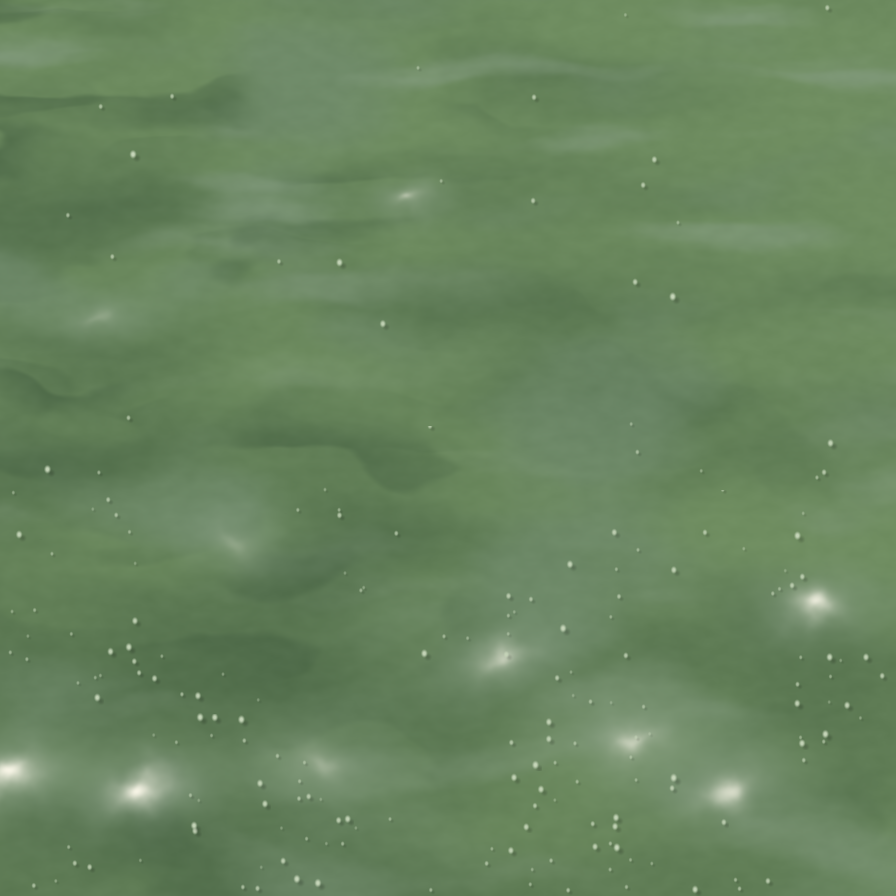
Write a three.js fragment shader that draws this texture.

```glsl
// Murky green water seen at a slant: warped gradient noise, squeezed towards
// the top, gives smooth swells, pale sky sheen and a few patches with one edge.
// Blurred sun glints, soft hazes and tiny floating specks are scattered over it.
varying vec2 vUv;

const vec3 DEEP = vec3(0.312, 0.422, 0.290);
const vec3 OLIVE = vec3(0.432, 0.550, 0.375);
const vec3 SHEEN = vec3(0.440, 0.545, 0.425);
const vec3 PALE = vec3(0.525, 0.615, 0.515);
const vec3 SUN = vec3(0.990, 0.975, 0.920);
const vec3 SPECK = vec3(0.780, 0.840, 0.730);
const float SWELL_CONTRAST = 1.05;
const float EDGE_WIDTH = 0.07;
const float GLINT_COUNT = 10.0;
const float SPECK_SHARE = 0.36;
const float GRAIN = 0.022;

vec2 hash2(vec2 p) {
  vec3 h = fract(p.xyx * vec3(0.1031, 0.1030, 0.0973));
  h += dot(h, h.yzx + 33.33);
  return fract((h.xx + h.yz) * h.zy);
}

float gradientDot(vec2 cell, vec2 offset) {
  float angle = 6.2832 * hash2(cell + 71.0).x;
  return dot(vec2(cos(angle), sin(angle)), offset);
}

float gradientNoise(vec2 p) {
  vec2 i = floor(p), f = fract(p);
  vec2 u = f * f * f * (f * (f * 6.0 - 15.0) + 10.0);
  vec2 e = vec2(1.0, 0.0);
  float low = mix(gradientDot(i, f), gradientDot(i + e, f - e), u.x);
  float high = mix(gradientDot(i + e.yx, f - e.yx), gradientDot(i + 1.0, f - 1.0), u.x);
  return mix(low, high, u.y);
}

float fbm(vec2 p) {
  float sum = 0.0, gain = 0.68;
  for (int i = 0; i < 4; i++) {
    sum += gain * gradientNoise(p);
    p = mat2(1.8, 0.6, -0.6, 1.8) * p + 17.3;
    gain *= 0.38;
  }
  return sum;
}

// Patch that starts at an edge and fades away inside; the mask breaks it up.
float edgedPatch(vec2 p) {
  float n = fbm(p);
  float mask = smoothstep(-0.10, 0.25, gradientNoise(p * 0.9 + 31.0));
  return mask * smoothstep(0.0, EDGE_WIDTH, n) * (1.0 - smoothstep(EDGE_WIDTH, 0.40, n));
}

vec3 waterColour(vec2 uv) {
  // Squeeze distant waves, then bend them
  vec2 plane = vec2((uv.x - 0.5) * (1.0 + 0.3 * uv.y), uv.y * (1.0 + 0.6 * uv.y));
  plane += 0.08 * vec2(fbm(plane * 3.5 + 3.0), fbm(plane * 3.5 + 41.0));

  // Swells, darker at the lower left
  float swell = fbm(plane * vec2(2.6, 5.0) + 8.0);
  float tilt = 0.46 * (uv.y - 0.5) + 0.32 * (uv.x - 0.5);
  float light = 0.63 + tilt + SWELL_CONTRAST * swell;

  // Sparse patches gather towards the left
  float leftness = 1.0 - 0.8 * smoothstep(0.15, 0.70, uv.x);
  light -= 0.55 * leftness * edgedPatch(plane * vec2(3.2, 5.0) + 23.0);
  light += 0.25 * leftness * edgedPatch(plane * vec2(3.0, 6.0) + 57.0);
  vec3 colour = mix(DEEP, OLIVE, smoothstep(-0.25, 1.2, light) * 1.03);

  // Reflected sky: wide veils, then pale streaks that thin out far away
  float veil = smoothstep(-0.04, 0.38, fbm(plane * vec2(2.8, 4.5) + 90.0) - 0.10 * tilt);
  colour = mix(colour, SHEEN, 0.75 * veil);
  float streak = smoothstep(0.08, 0.40, fbm(plane * vec2(2.4, 8.0) + 130.0));
  return mix(colour, PALE, streak * mix(0.40, 0.62, smoothstep(0.5, 1.0, uv.y)));
}

vec3 addGlints(vec3 colour, vec2 uv) {
  vec2 wobble = 0.022 * vec2(fbm(uv * 20.0), fbm(uv * 20.0 + 50.0));
  for (float i = 0.0; i < GLINT_COUNT; i++) {
    vec2 centre = vec2(fract(0.16 + 0.55 * i), 0.12 + 0.74 * pow(fract(0.10 + 0.31 * i), 3.0));
    float power = 1.0 - 0.75 * fract(0.43 * i);
    float size = mix(1.0, 0.55, smoothstep(0.12, 0.65, centre.y));
    vec2 d = (uv + wobble - centre) / size;
    d.x += 1.2 * (hash2(vec2(i, 5.0)).x - 0.5) * d.y;
    float halo = exp(-dot(d, d / vec2(0.0060, 0.0017)));
    float glow = exp(-dot(d, d / vec2(0.00075, 0.00040)));
    float core = exp(-dot(d, d / vec2(0.00016, 0.00010)));
    colour = mix(colour, PALE, 0.70 * halo * sqrt(power));
    colour = mix(colour, SUN, 0.55 * glow * power * power);
    colour = mix(colour, SUN, 0.90 * core * power * power);
  }
  return colour;
}

// Bright specks, each with a faint dark dot beside it.
vec3 addSpecks(vec3 colour, vec2 uv, float cells) {
  vec2 cell = floor(uv * cells);
  vec2 chance = hash2(cell + 11.0 + cells);
  vec2 centre = (cell + 0.25 + 0.5 * hash2(cell + 200.0)) / cells;
  float cluster = smoothstep(-0.15, 0.30, gradientNoise(cell * 5.0 / cells + 6.3));
  float density = SPECK_SHARE * cluster * mix(1.0, 0.08, smoothstep(0.15, 0.60, uv.y));
  float radius = mix(0.0018, 0.0036, chance.y * chance.y);
  vec2 d = uv - centre;
  float disc = 1.0 - smoothstep(0.2 * radius, 1.3 * radius, length(d * vec2(1.0, 0.8)));
  float shade = 1.0 - smoothstep(0.0, 1.6 * radius, length(d + vec2(-1.2, 1.2) * radius));
  float present = step(chance.x, density) * mix(0.35, 1.0, chance.y);
  return mix(colour * (1.0 - 0.18 * shade * present), SPECK, disc * present);
}

void main() {
  vec3 colour = waterColour(vUv);
  colour += GRAIN * fbm(vUv * vec2(45.0, 75.0));
  colour = addGlints(colour, vUv);
  colour = addSpecks(colour, vUv, 31.0);
  colour = addSpecks(colour, vUv, 43.0);
  gl_FragColor = vec4(colour, 1.0);
}
```
